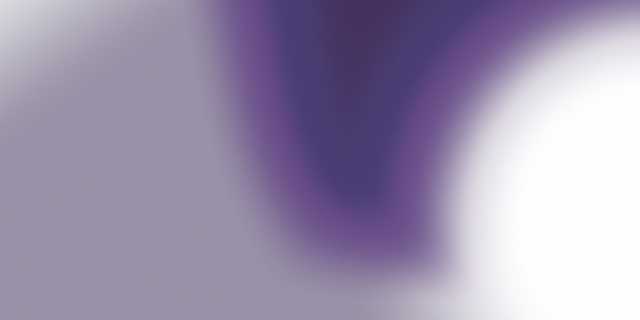
Give the GLSL for this background, as a Shadertoy shader.

```glsl
// A soft blurred backdrop: a dark violet tongue hangs from the top between
// a mauve field and a white glow. Signed distances to a curved flank, a
// floor and the glow's circle are blended and mapped to colour ramps.

// Lengths are in canvas heights.
const vec3 MAUVE  = vec3(0.600, 0.570, 0.655);
const vec3 WHITE  = vec3(1.000, 0.998, 1.000);
const vec3 SILVER = vec3(0.900, 0.900, 0.910);
const vec3 VIOLET = vec3(0.405, 0.295, 0.535);
const vec3 INDIGO = vec3(0.285, 0.240, 0.450);
const vec3 PLUM   = vec3(0.270, 0.195, 0.370);

const vec2  GLOW_CENTER = vec2(2.057, 0.297);
const float GLOW_RADIUS = 0.802;
const float GLOW_CORE   = -0.40;
const float GLOW_RIM    = 0.06;
const float GLOW_SPREAD = 0.16;   // extra rim width along the bottom

const float FLANK_X     = 0.781;  // left flank at the top edge
const float FLANK_LEAN  = 0.18;
const float FLANK_CURL  = 0.50;   // sweeps the flank under the tip
const float TIP_HEIGHT  = 0.275;
const float TIP_ROUND   = 0.11;
const float TONGUE_FADE = 0.23;
const vec2  CORNER_SIZE = vec2(0.70, 0.50);
const float GRAIN       = 0.006;  // hides banding in the slow ramps

float smoothMin(float a, float b, float k) {
    float h = max(k - abs(a - b), 0.0) / k;
    return min(a, b) - 0.25 * k * h * h;
}

float hash(vec2 cell) {
    return fract(sin(dot(cell, vec2(12.99, 78.23))) * 43758.5);
}

// Approximate distance to the left flank, positive to its right.
float flankDistance(vec2 p) {
    float drop = 1.0 - p.y;
    float curl = FLANK_CURL * drop * drop * drop;
    float edge = FLANK_X + FLANK_LEAN * drop + curl * drop;
    float slope = FLANK_LEAN + 4.0 * curl;
    return (p.x - edge) / sqrt(1.0 + slope * slope);
}

void mainImage(out vec4 fragColor, in vec2 fragCoord) {
    vec2 p = fragCoord / iResolution.y;

    // Mauve field with a pale upper-left corner
    float corner = dot(vec2(p.x, 1.0 - p.y), 1.0 / CORNER_SIZE);
    vec3 color = mix(MAUVE, SILVER, 1.0 - smoothstep(-0.3, 1.0, corner));

    // White glow on the right, wider near the bottom
    float glow = length(p - GLOW_CENTER) - GLOW_RADIUS;
    float rim = GLOW_RIM + GLOW_SPREAD * (1.0 - smoothstep(0.0, 0.3, p.y));
    color = mix(color, WHITE, 1.0 - smoothstep(GLOW_CORE, rim, glow));

    // Dark tongue, shaded from violet rim to plum heart
    float depth = smoothMin(flankDistance(p), glow, TIP_ROUND);
    depth = smoothMin(depth, p.y - TIP_HEIGHT, TIP_ROUND);
    vec3 tongue = mix(VIOLET, INDIGO, smoothstep(-0.01, 0.11, depth));
    tongue = mix(tongue, PLUM, smoothstep(0.13, 0.30, depth));
    color = mix(color, tongue, smoothstep(-TONGUE_FADE, 0.02, depth));

    // Faint grain on a grid tied to the canvas height
    color += GRAIN * (hash(floor(p * 256.0)) - 0.5);
    fragColor = vec4(color, 1.0);
}
```
